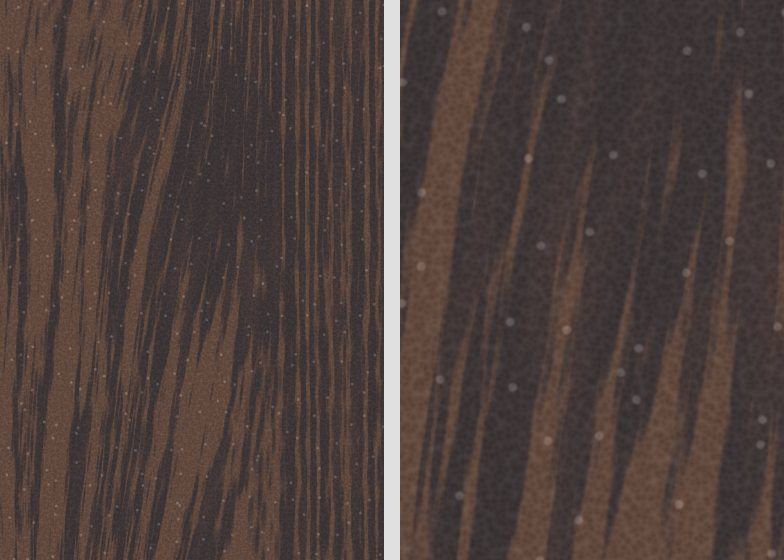
Left: the whole. Right: its middle third, enlarged.
Write a Shadertoy shader that draws this texture.

```glsl
// Dark wood veneer: broad brown bands on the left, leaning tapered streaks in
// the middle, straight thin lines on the right. Streaks are stretched cellular
// blades, bands and lines are layered sines, cellular noise frays and speckles.

#define DARK vec3(0.236, 0.207, 0.212)
#define BROWN vec3(0.385, 0.290, 0.245)
#define LEAN 0.26
#define BROAD_CELL vec2(0.105, 0.46)
#define FINE_CELL vec2(0.042, 0.30)
#define FRAY 0.016
#define SOFTNESS 0.006
#define WASH 0.24
#define GRAIN 0.085
#define GRAIN_DENSITY 250.0
#define DUST 0.13

vec2 hash2(vec2 p) {
    vec3 q = fract(p.xyx * vec3(0.1031, 0.1030, 0.0973));
    q += dot(q, q.yzx + 33.33);
    return fract((q.xx + q.yz) * q.zy);
}

// Distance to the nearest scattered point
float cellular(vec2 p) {
    vec2 base = floor(p);
    float nearest = 2.0;
    for (int j = -1; j <= 1; j++)
    for (int i = -1; i <= 1; i++) {
        vec2 id = base + vec2(i, j);
        nearest = min(nearest, length(id + hash2(id) - p));
    }
    return nearest;
}

// Tapered upright blades, one per cell; positive inside
float blades(vec2 p) {
    vec2 base = floor(p);
    float field = -1.0;
    for (int j = -1; j <= 1; j++)
    for (int i = -1; i <= 1; i++) {
        vec2 id = base + vec2(i, j);
        vec2 h = hash2(id + 17.0);
        vec2 d = p - id - 0.5 - 0.7 * (h - 0.5);
        float t = clamp(0.5 + 0.5 * d.y, 0.0, 1.0);
        t = fract(h.y * 5.0) > 0.35 ? t : 1.0 - t;
        float taper = 2.6 * sqrt(t) * (1.0 - t);
        float width = mix(0.10, 0.32, fract(h.x * 7.0)) * taper - 0.06;
        float bend = 0.09 * sin(3.0 * d.y + 6.3 * h.x);
        field = max(field, width - abs(d.x + bend));
    }
    return field;
}

// Long upright bands that swell and thin out
float broadBands(vec2 p) {
    float wave = cos(63.0 * p.x + 0.6 * sin(6.0 * p.y + 1.0));
    wave += 0.5 * sin(7.0 * p.y + 31.0 * p.x);
    return 0.014 * (wave - 0.45);
}

// Straight narrow lines of uneven width
float thinLines(vec2 p) {
    float x = p.x + 0.002 * sin(7.0 * p.y + 20.0 * p.x);
    float wave = sin(175.0 * x + 2.0 * sin(31.0 * x));
    wave += 0.5 * sin(283.0 * x + 1.3);
    wave += 0.3 * sin(9.0 * p.y + 70.0 * x) * sin(4.0 * p.y + 43.0 * x);
    return 0.007 * (wave - 0.40);
}

// Soft round patch around a centre
float patchAt(vec2 p, vec2 centre, vec2 radius) {
    vec2 d = (p - centre) / radius;
    return exp(-dot(d, d));
}

void mainImage(out vec4 fragColor, in vec2 fragCoord) {
    vec2 p = fragCoord / iResolution.xy;

    // Growth direction
    float tilt = smoothstep(-0.05, 0.45, p.x) * (1.0 - smoothstep(0.45, 0.80, p.x));
    vec2 g = p;
    g.x -= LEAN * tilt * (p.y - 0.5);
    g.x += 0.006 * sin(8.0 * p.y + 9.0 * p.x) * (1.0 - smoothstep(0.5, 0.8, p.x));

    // Bands, streaks and lines
    float broad = BROAD_CELL.x * blades(g / BROAD_CELL + 3.0);
    float fine = FINE_CELL.x * (blades(g / FINE_CELL + 41.0) - 0.05);
    float bands = broadBands(g) - 0.05 * smoothstep(0.20, 0.34, g.x);
    float field = max(max(broad, fine), bands);
    field = mix(field, thinLines(g), smoothstep(0.64, 0.76, p.x));

    // Dark heart and brown plume
    float heart = patchAt(p, vec2(0.58, 0.62), vec2(0.17, 0.24));
    float plume = patchAt(p, vec2(0.55, 0.27), vec2(0.13, 0.16));
    field += 0.012 * plume - 0.010 * heart;

    // Frayed edges and a faint wash of fibres
    float fibre = cellular(g * vec2(100.0, 14.0)) - 0.45;
    float wash = smoothstep(0.35, 0.95, cellular(g * vec2(24.0, 4.0) + 9.0));
    float brown = smoothstep(-SOFTNESS, SOFTNESS, field + FRAY * fibre);
    brown = max(brown, WASH * wash);

    // Print grain and sparse pale dust
    vec2 q = fragCoord / iResolution.y;
    float grain = 0.7 * cellular(q * GRAIN_DENSITY) + 0.5 * cellular(q * 0.6 * GRAIN_DENSITY) - 0.54;
    float dust = smoothstep(0.08, 0.03, cellular(q * 22.0 + 5.0));

    vec3 color = mix(DARK, BROWN, brown);
    color += GRAIN * grain * mix(0.8, 1.1, brown);
    color += DUST * dust;
    fragColor = vec4(color, 1.0);
}
```
